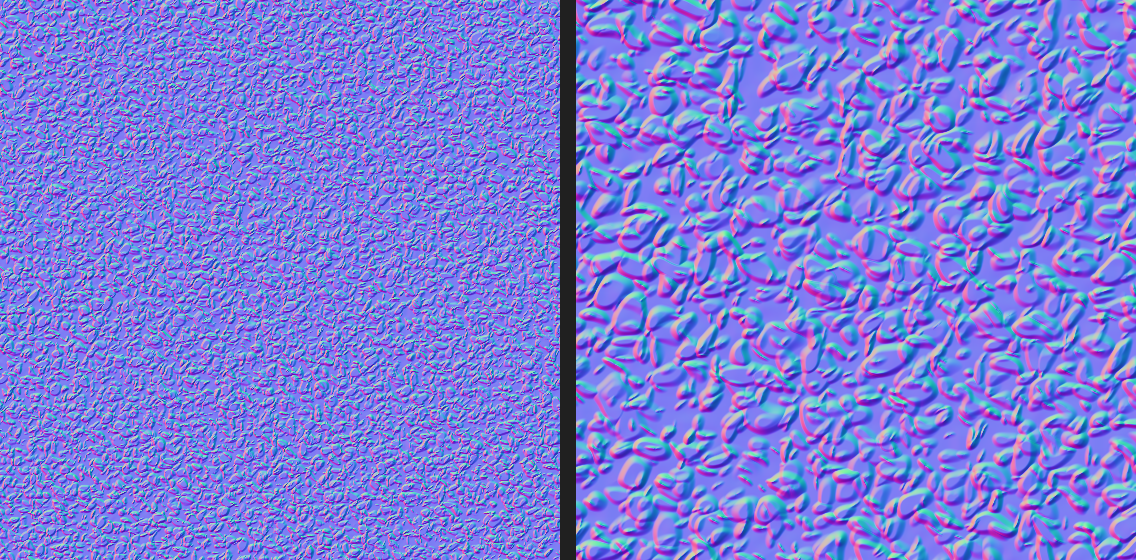
Left: the whole. Right: its middle third, enlarged.
A Shadertoy shader for this texture map:

```glsl
#define COARSE 64.0     // large flakes across the canvas
#define FINE 100.0      // small flakes across the canvas
#define FINE_HEIGHT 0.65
#define PATCHES 9.0     // dense and bare areas across the canvas
#define STEEP 0.0026    // edge width on the lower left side
#define GENTLE 0.0054   // edge width on the upper right side
#define LEAN 0.35       // mean flake direction in radians
#define SPREAD 2.4      // range of flake directions
#define WARP 0.0065     // raggedness of the outlines
#define GRAIN 0.1
#define RELIEF vec2(0.0058, 0.0044)
#define TAP 0.0007      // half the distance between slope samples

vec4 hash4(vec2 cell, float seed) {
    uvec3 v = uvec3(uint(cell.x), uint(cell.y), uint(seed));
    uint h = v.x * 1597u + v.y * 51749u + v.z * 7919u;
    vec4 r;
    for (int i = 0; i < 4; i++) {
        h = (h ^ (h >> 16)) * 73244475u + 101u;
        h = (h ^ (h >> 15)) * 43969u + 7u;
        h ^= h >> 13;
        r[i] = float(h & 65535u) / 65535.0;
    }
    return r;
}

// Value noise, two channels, wrapping after "count" cells
vec2 noise2(vec2 p, float count, float seed) {
    p *= count;
    vec2 i = floor(p), f = p - i;
    f = f * f * (3.0 - 2.0 * f);
    vec2 a = mod(i, count), b = mod(i + 1.0, count);
    return mix(mix(hash4(a, seed).xy, hash4(vec2(b.x, a.y), seed).xy, f.x),
               mix(hash4(vec2(a.x, b.y), seed).xy, hash4(b, seed).xy, f.x), f.y);
}

// Approximate signed distance to an ellipse
float ellipse(vec2 q, vec2 radii) {
    float k = length(q / radii);
    return k * (k - 1.0) / max(length(q / (radii * radii)), 0.001);
}

// Highest of the scattered flat-topped flakes at p
float flakes(vec2 p, float count, float seed, float density) {
    vec2 g = p * count, base = floor(g);
    float top = 0.0;
    for (int y = -1; y <= 1; y++)
    for (int x = -1; x <= 1; x++) {
        vec2 cell = base + vec2(x, y);
        vec4 r = hash4(mod(cell, count), seed);
        vec4 s = hash4(mod(cell, count), seed + 1.0);
        vec2 v = g - cell - 0.1 - 0.8 * r.xy;
        float angle = LEAN + SPREAD * (r.z - 0.5);
        float c = cos(angle), sn = sin(angle);
        vec2 q = vec2(c * v.x + sn * v.y, c * v.y - sn * v.x);
        float size = mix(0.42, 0.95, r.w * r.w);
        float d = ellipse(q, size * vec2(1.0, mix(0.45, 0.8, s.x)));
        // Slope is softer on the side facing right and up
        float facing = 0.5 + 0.5 * dot(v, vec2(0.9, 0.44)) / (length(v) + 0.05);
        float width = mix(STEEP, GENTLE, facing) * count;
        float present = smoothstep(-0.05, 0.05, density - s.y);
        top = max(top, present * mix(0.5, 1.0, s.z) * smoothstep(0.0, width, -d));
    }
    return top;
}

float height(vec2 p) {
    float patchy = noise2(p, PATCHES, 3.0).x;
    vec2 q = p + WARP * (noise2(p, 76.0, 5.0) - 0.5);
    return flakes(q, COARSE, 11.0, 0.65 + 0.6 * patchy)
         + FINE_HEIGHT * flakes(q, FINE, 23.0, 1.15 - 0.5 * patchy)
         + GRAIN * noise2(p, 128.0, 31.0).x;
}

void mainImage(out vec4 fragColor, in vec2 fragCoord) {
    vec2 uv = fragCoord / iResolution.xy;
    vec2 e = vec2(TAP, 0.0);

    // Slope by central differences; lookups wrap at the borders
    vec2 slope = vec2(height(uv + e.xy) - height(uv - e.xy),
                      height(uv + e.yx) - height(uv - e.yx)) / (2.0 * TAP);

    // Encode the surface direction as colour, blue slightly dimmed
    vec3 normal = normalize(vec3(RELIEF * slope * vec2(1.0, -1.0), 1.0));
    fragColor = vec4((0.5 + 0.5 * normal) * vec3(0.99, 0.98, 0.955), 1.0);
}
```
